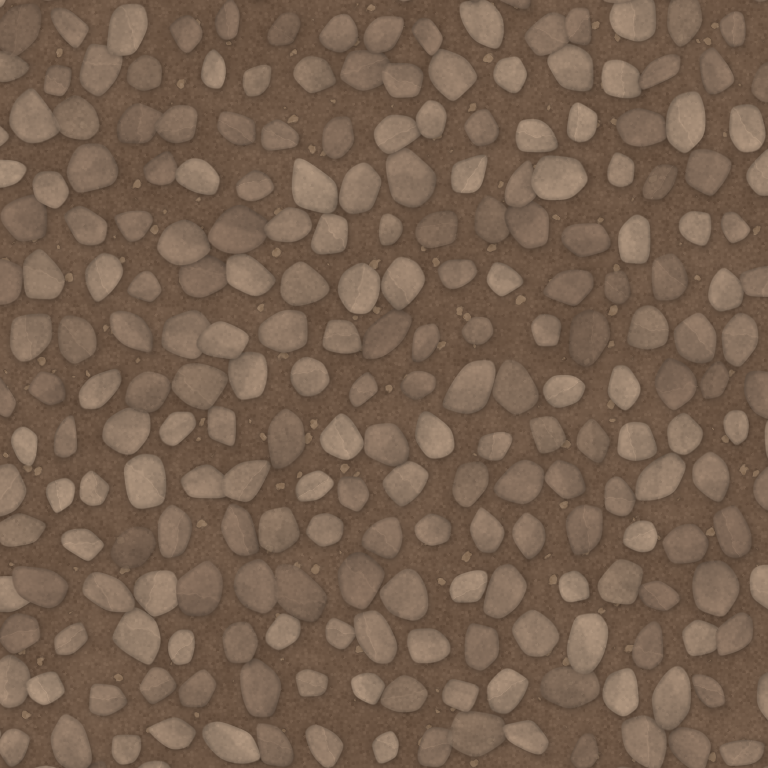
Reproduce this texture procedurally as a three.js fragment shader.

```glsl
varying vec2 vUv;

const float TAU = 6.28319;
const float STONE_CELLS = 15.0;     // stones across the canvas
const float PEBBLE_CELLS = 48.0;
const float GRAIN_CELLS = 210.0;
const float RADIUS_MIN = 0.30;      // in stone cells
const float RADIUS_MAX = 0.52;
const float JITTER = 0.42;
const float EDGE = 0.0013;          // edge softness, in canvas units
const float SHADOW_REACH = 0.0045;
const float SHADOW_DEPTH = 0.22;
const vec2 LIGHT_DIR = vec2(-0.6, 0.8);
const vec3 SOIL_DARK = vec3(0.385, 0.298, 0.232);
const vec3 SOIL_LIGHT = vec3(0.475, 0.380, 0.306);
const vec3 STONE_DARK = vec3(0.490, 0.402, 0.335);
const vec3 STONE_LIGHT = vec3(0.622, 0.530, 0.448);
const vec3 PEBBLE = vec3(0.590, 0.485, 0.385);

float hash(vec2 p) {
  return fract(sin(dot(p, vec2(127.1, 311.7))) * 43758.5);
}

vec2 hash2(vec2 p) {
  return vec2(hash(p), hash(p + 57.3));
}

mat2 rotation(float a) {
  return mat2(cos(a), sin(a), -sin(a), cos(a));
}

// Layered warped sines, roughly -1 to 1
float waves(vec2 p) {
  float sum = 0.0;
  float amp = 0.5;
  for (int i = 0; i < 4; i++) {
    p = rotation(1.1) * p * 1.8 + 2.7;
    sum += amp * sin(p.x + 1.4 * sin(p.y));
    amp *= 0.65;
  }
  return sum;
}

// Cellular noise: distance to the nearest point and its random value
vec2 cellular(vec2 p) {
  vec2 cell = floor(p);
  vec2 best = vec2(9.0, 0.0);
  for (int y = -1; y <= 1; y++) {
    for (int x = -1; x <= 1; x++) {
      vec2 id = cell + vec2(x, y);
      float d = length(id + 0.2 + 0.6 * hash2(id) - p);
      if (d < best.x) best = vec2(d, hash(id + 19.7));
    }
  }
  return best;
}

// Rounded irregular polygon: 0 at the centre, 1 on the outline
float outline(vec2 q, vec2 id) {
  float sum = 0.0;
  for (int i = 0; i < 7; i++) {
    float k = float(i);
    vec2 rnd = hash2(id + k * 3.17);
    float a = (k + 0.7 * rnd.x) * TAU / 7.0;
    float side = dot(q, vec2(cos(a), sin(a))) / mix(0.78, 1.12, rnd.y);
    sum += pow(max(side, 0.0001), 8.0);
  }
  return pow(sum, 0.125);
}

vec3 soilColor(vec2 uv, float grain) {
  float patches = waves(uv * 9.0) * 0.2 + waves(uv * 60.0) * 0.16;
  vec3 color = mix(SOIL_DARK, SOIL_LIGHT, 0.5 + patches + grain * 0.9);
  vec2 pebble = cellular(uv * PEBBLE_CELLS + 0.12 * waves(uv * 90.0));
  float size = 0.28 * smoothstep(0.84, 1.0, pebble.y);
  float d = (pebble.x - size) / PEBBLE_CELLS;
  float present = step(0.86, pebble.y);
  color *= 1.0 - 0.15 * present * exp(-max(d, 0.0) / 0.002);
  return mix(color, PEBBLE + 0.08 * grain, 0.8 * present * (1.0 - smoothstep(-EDGE, EDGE, d)));
}

// Surface of one stone, q in units of its radius
vec3 stoneColor(vec2 q, vec2 id, float level, float grain) {
  float a = TAU * hash(id + 8.1);
  float mottle = waves(q * 1.8 + id * 2.3);
  float ridge = dot(q, vec2(cos(a), sin(a))) + 0.12 * mottle + 0.5 * hash(id + 4.4) - 0.25;
  float facet = smoothstep(-0.14, 0.14, ridge) - 0.5;
  float scratch = exp(-ridge * ridge * 700.0) * step(0.6, hash(id + 6.2));
  float rim = smoothstep(0.0, 0.24, 1.0 - level);
  float light = 0.85 + 0.15 * rim + 0.055 * dot(q, LIGHT_DIR);
  light += 0.065 * facet + 0.035 * mottle + 0.07 * scratch + 0.10 * grain;
  return mix(STONE_DARK, STONE_LIGHT, hash(id + 2.9)) * light;
}

void main() {
  vec2 speck = cellular(vUv * GRAIN_CELLS);
  float grain = (speck.y - 0.5) * (1.0 - smoothstep(0.15, 0.75, speck.x));
  vec3 color = soilColor(vUv, grain);

  // Stones laid over the soil cell by cell, each with a contact shadow
  vec2 p = vUv * STONE_CELLS;
  for (int y = -1; y <= 1; y++) {
    for (int x = -1; x <= 1; x++) {
      vec2 id = floor(p) + vec2(x, y);
      vec2 center = id + 0.5 + JITTER * (hash2(id) - 0.5);
      center.x += 0.5 * mod(id.y, 2.0);
      float radius = mix(RADIUS_MIN, RADIUS_MAX, hash(id + 11.3));
      float stretch = mix(1.0, 1.25, hash(id + 15.8));
      vec2 offset = (p - center) / radius;
      vec2 q = rotation(TAU * hash(id + 23.6)) * offset * vec2(1.0, 1.0);
      q *= vec2(stretch, 1.0 / stretch);
      float level = outline(q, id);
      float d = (level - 1.0) * radius / STONE_CELLS;
      float shade = 0.65 - 0.35 * dot(normalize(offset + 0.0001), LIGHT_DIR);
      color *= 1.0 - SHADOW_DEPTH * shade * exp(-max(d, 0.0) / SHADOW_REACH);
      float cover = 1.0 - smoothstep(-EDGE, EDGE, d);
      float buried = mix(0.65, 1.0, smoothstep(0.0, 0.35, hash(id + 31.4)));
      color = mix(color, stoneColor(q, id, level, grain), cover * buried);
    }
  }
  gl_FragColor = vec4(color, 1.0);
}
```
